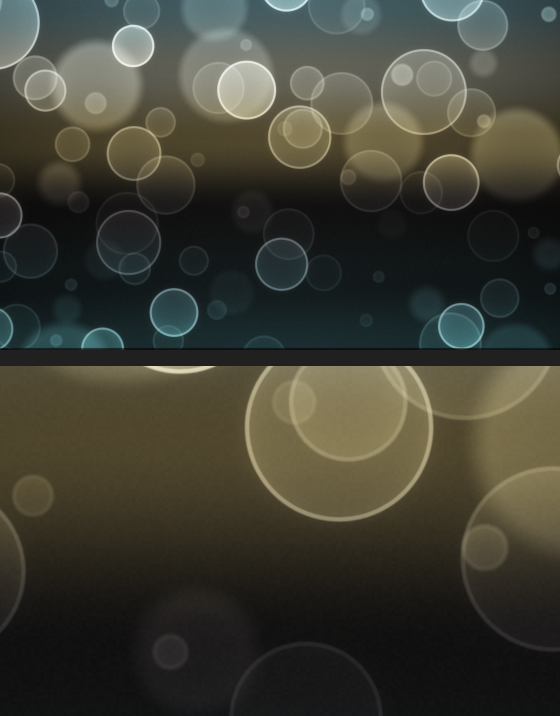
Top: the whole. Bottom: its middle third, enlarged.
Reproduce this background procedurally as a Shadertoy shader.

```glsl
// Translucent bokeh discs over a teal, amber and black vertical gradient

float hash(float n) { return fract(sin(n * 12.9898) * 43758.547); }

// Smooth vertical ramp through six evenly spaced colours, bottom to top
vec3 ramp(float y, vec3 a, vec3 b, vec3 c, vec3 d, vec3 e, vec3 f) {
    float t = y * 5.0;
    vec3 col = mix(a, b, smoothstep(0.0, 1.0, t));
    col = mix(col, c, smoothstep(1.0, 2.0, t));
    col = mix(col, d, smoothstep(2.0, 3.0, t));
    col = mix(col, e, smoothstep(3.0, 4.0, t));
    return mix(col, f, smoothstep(4.0, 5.0, t));
}

vec3 backdrop(vec2 uv, float aspect) {
    vec3 col = ramp(uv.y,
        vec3(0.10, 0.17, 0.18), vec3(0.07, 0.095, 0.10), vec3(0.065, 0.062, 0.062),
        vec3(0.30, 0.265, 0.17), vec3(0.37, 0.37, 0.33), vec3(0.25, 0.345, 0.365));
    float side = 2.0 * uv.x / aspect - 1.0;
    return col * (1.04 - 0.32 * side * side);
}

vec3 discLight(float y) {
    return ramp(y,
        vec3(0.19, 0.39, 0.41), vec3(0.14, 0.22, 0.24), vec3(0.17, 0.155, 0.16),
        vec3(0.60, 0.54, 0.34), vec3(0.72, 0.73, 0.66), vec3(0.52, 0.70, 0.73));
}

vec3 screenBlend(vec3 base, vec3 light) {
    return base + (1.0 - base) * clamp(light, 0.0, 1.0);
}

// Scatters discs on a jittered low-discrepancy sequence
vec3 addDiscs(vec3 col, vec2 uv, float aspect, int count, float seed,
              vec2 radii, float blur, vec2 fillRange, float rimGain) {
    float pixel = 1.0 / iResolution.y;
    vec3 light = discLight(uv.y);
    for (int i = 0; i < count; i++) {
        float k = float(i) + 1.0;
        float id = k + seed * 37.0;
        vec2 cell = fract(seed * vec2(0.37, 0.61) + k * vec2(0.7549, 0.5698));
        vec2 jitter = vec2(hash(id), hash(id + 0.31)) - 0.5;
        vec2 center = (cell * 1.08 - 0.04 + jitter * 0.12) * vec2(aspect, 1.0);

        float size = hash(id + 0.53);
        float radius = mix(radii.x, radii.y, size * size);
        float strength = hash(id + 0.77);
        float edge = length(uv - center) - radius;

        // Flat body, a little denser towards the edge
        float soft = blur * (0.6 + 0.8 * strength) + pixel;
        float body = 1.0 - smoothstep(-soft, soft, edge);
        float depth = clamp(1.0 + edge / radius, 0.0, 1.0);
        float fill = mix(fillRange.x, fillRange.y, strength) * (0.82 + 0.22 * depth * depth);
        col = screenBlend(col, light * fill * body);

        // Thin bright rim with a faint halo
        float gap = abs(edge + 0.002);
        float line = 1.0 - smoothstep(0.001, 0.0022 + pixel, gap);
        float halo = 0.22 * exp(-gap * 150.0);
        float rim = rimGain * (0.5 + 0.5 * strength) * (line + halo);
        col = screenBlend(col, (light * 0.75 + 0.22) * rim);
    }
    return col;
}

void mainImage(out vec4 fragColor, in vec2 fragCoord) {
    vec2 uv = fragCoord / iResolution.y;
    float aspect = iResolution.x / iResolution.y;
    vec3 col = backdrop(uv, aspect);

    // Out-of-focus blobs, ghosts, small dots, then crisp rings
    col = addDiscs(col, uv, aspect, 17, 1.0, vec2(0.035, 0.135), 0.014, vec2(0.15, 0.55), 0.0);
    col = addDiscs(col, uv, aspect, 30, 2.0, vec2(0.042, 0.092), 0.001, vec2(0.10, 0.32), 0.22);
    col = addDiscs(col, uv, aspect, 20, 3.0, vec2(0.016, 0.036), 0.002, vec2(0.15, 0.50), 0.08);
    col = addDiscs(col, uv, aspect, 18, 4.0, vec2(0.058, 0.135), 0.001, vec2(0.28, 0.75), 0.85);

    // Fine grain and a dark strip along the bottom
    vec2 grain = floor(uv * 320.0);
    col += (hash(grain.x * 0.173 + grain.y * 0.719) - 0.5) * 0.012;
    col *= mix(0.35, 1.0, smoothstep(0.003, 0.008, uv.y));

    fragColor = vec4(clamp(col, 0.0, 1.0), 1.0);
}
```
